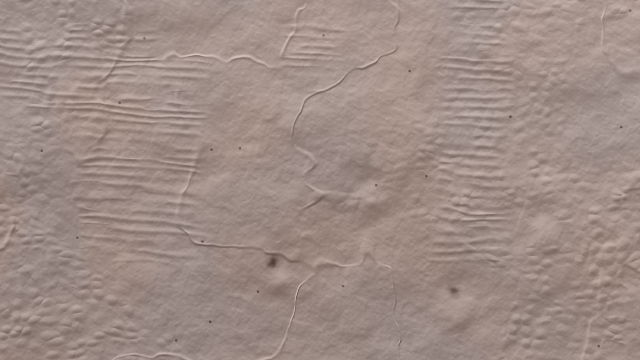
Reproduce this texture procedurally as a Shadertoy shader.

```glsl
// Rough painted plaster: combed ridges, smeared islands, crumbs and hollows.
// A height field is built from cellular noise and layered sines, then lit
// from above by its slope along the light direction.

#define PAINT vec3(0.627, 0.557, 0.531)
#define COOL_TINT vec3(-0.022, 0.0, 0.022)
#define LIGHT_DIR vec2(-0.25, 0.97)
#define CONTRAST 0.175
#define RIDGE_COUNT 37.0
#define RIDGE_HEIGHT 0.0040
#define SMEAR_HEIGHT 0.0055
#define CRUMB_HEIGHT 0.0055
#define UNDULATION 0.036
#define GRAIN_HEIGHT 0.0012
#define LIGHT_STEP 0.003

vec3 hash3(vec2 p) {
    vec3 q = fract(vec3(p.xyx) * vec3(0.1031, 0.1030, 0.0973));
    q += dot(q, q.yxz + 33.33);
    return fract((q.xxy + q.yzz) * q.zyx);
}

// Cellular noise: x = blended cell value, y = distance to nearest point
vec2 cellular(vec2 p) {
    vec2 id = floor(p), f = p - id;
    float total = 0.0, weight = 0.0, nearest = 4.0;
    for (int j = -1; j <= 1; j++)
    for (int i = -1; i <= 1; i++) {
        vec2 offset = vec2(i, j);
        vec3 rnd = hash3(id + offset + 200.0);
        vec2 d = offset + 0.15 + 0.7 * rnd.xy - f;
        float d2 = dot(d, d), w = exp(-6.5 * d2);
        total += w * rnd.z;
        weight += w;
        nearest = min(nearest, d2);
    }
    return vec2(total / weight, sqrt(nearest));
}

// Slow swirling displacement from layered sines
vec2 swirl(vec2 p) {
    vec2 sum = vec2(0.0);
    float amp = 0.5;
    for (int i = 0; i < 4; i++) {
        p = mat2(0.8, -0.6, 0.6, 0.8) * p * 1.7 + 1.3;
        sum += amp * sin(p.yx + 1.5 * sum);
        amp *= 0.6;
    }
    return sum;
}

float undulation(vec2 p) {
    float sum = 0.0, amp = 1.0;
    for (int i = 0; i < 5; i++) {
        sum += amp * cellular(p).x;
        p = mat2(0.8, 0.6, -0.6, 0.8) * p * 2.0 + 7.1;
        amp *= 0.47;
    }
    return sum;
}

float softBox(vec2 p, vec2 size) {
    vec2 d = abs(p) - size;
    return 1.0 - smoothstep(-0.03, 0.03, max(d.x, d.y));
}

// Horizontal comb marks, kept to three areas and partly wiped over
float combMarks(vec2 p, vec2 q) {
    float area = softBox(q - vec2(0.25, 0.61), vec2(0.30, 0.32));
    area = max(area, softBox(q - vec2(1.31, 0.64), vec2(0.09, 0.38)));
    area = max(area, 0.8 * softBox(q - vec2(0.87, 0.83), vec2(0.08, 0.10)));
    area *= smoothstep(0.34, 0.50, cellular(q * vec2(4.5, 6.0) + 3.0).x);
    float wobble = cellular(p * vec2(7.0, 13.0) + 21.0).x;
    float phase = RIDGE_COUNT * (p.y + 0.06 * p.x + 0.03 * wobble - 0.18 * p.y * (1.0 - p.y));
    float breaks = smoothstep(0.18, 0.62, cellular(p * vec2(13.0, 32.0)).x);
    float crest = 0.5 + 0.5 * sin(6.2832 * phase);
    return area * crest * sqrt(crest) * (0.3 + 0.9 * breaks);
}

// Hollow i of four, each with a rounded lump hanging below it
vec2 hollowCentre(int i) {
    float n = float(i);
    return vec2(0.76 + 0.25 * n, 0.27 + 0.26 * mod(n, 2.0) - 0.04 * n);
}

float plasterHeight(vec2 p) {
    vec2 q = p + 0.022 * swirl(p * 8.0);
    float h = UNDULATION * undulation(p * 4.0) + RIDGE_HEIGHT * combMarks(p, q);
    // smeared islands with broken raised lips
    float detail = cellular(p * 19.0 + 5.0).x;
    float island = cellular(q * 3.6 + 40.0).x + 0.10 * detail - 0.57;
    float lip = exp(-island * island * 1800.0);
    h += SMEAR_HEIGHT * (0.7 * smoothstep(-0.025, 0.025, island) + lip * detail * 1.5);
    // crumbs gathered in rough zones
    float rough = smoothstep(0.42, 0.68, cellular(q * 3.1 + 70.0).x);
    float crumb = smoothstep(0.55, 0.05, cellular(q * vec2(24.0, 33.0)).y);
    h += CRUMB_HEIGHT * rough * crumb * detail * 1.6;
    // faint diagonal trowel scratches and fine grain
    vec2 along = vec2(p.x - 0.7 * p.y, p.y + 0.6 * p.x);
    h += 0.0008 * cellular(along * vec2(6.0, 75.0)).x;
    h += GRAIN_HEIGHT * cellular(p * 115.0).x;
    for (int i = 0; i < 4; i++) {
        vec2 d = q - hollowCentre(i);
        vec2 lump = (d + vec2(0.0, 0.062)) * vec2(1.0, 0.8);
        h += 0.017 * exp(-dot(lump, lump) / 0.0009) - 0.014 * exp(-dot(d, d) / 0.0010);
    }
    return h;
}

void mainImage(out vec4 fragColor, in vec2 fragCoord) {
    vec2 p = fragCoord / iResolution.y;
    float slope = (plasterHeight(p) - plasterHeight(p + LIGHT_STEP * LIGHT_DIR)) / LIGHT_STEP;
    float tone = CONTRAST * slope / (1.0 + 0.45 * abs(slope));
    // uneven daylight over the wall
    float cloud = cellular(p * 1.7 + 11.0).x - 0.5;
    tone += 0.05 * cloud + 0.05 * (p.y - 0.5) + 0.015 * (p.x - 0.9);
    // dark cavities in every other hollow, and sparse pinholes
    for (int i = 0; i < 4; i += 2) {
        vec2 d = p + 0.006 * swirl(p * 45.0) - hollowCentre(i);
        tone -= 0.27 * exp(-dot(d, d) / 0.00016);
    }
    vec2 cellPos = p * 13.0;
    vec3 rnd = hash3(floor(cellPos) + 31.0);
    float hole = length(fract(cellPos) - 0.2 - 0.6 * rnd.xy);
    tone -= 0.22 * step(0.94, rnd.z) * smoothstep(0.07, 0.02, hole);
    float chill = cellular(p * 5.0 + 90.0).x - 0.5;
    fragColor = vec4(PAINT + tone + COOL_TINT * chill, 1.0);
}
```
